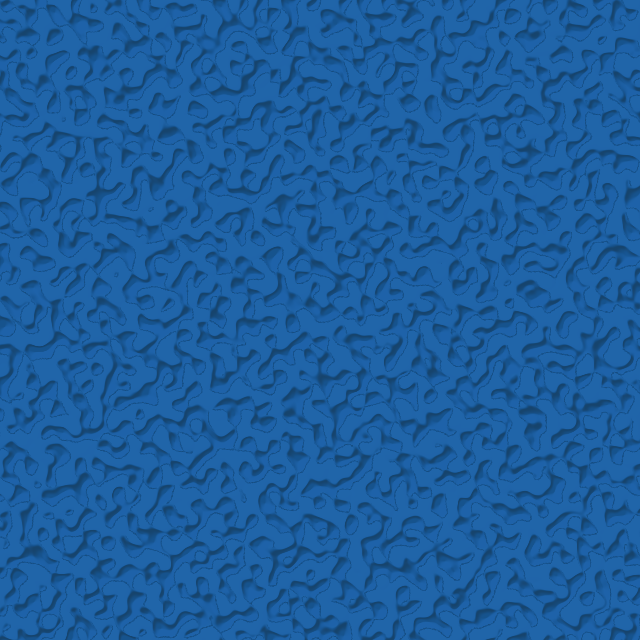
A Shadertoy shader for this texture:

```glsl
// Blue embossed plastic: flat wavy plateaus cut by softly shaded winding channels.
#define WAVES 52
#define FREQ_MIN 13.0
#define FREQ_MAX 43.0
#define CHANNEL_LEVEL 0.02
#define FLOOR_SHADE 0.26
#define WALL_SHADE 0.70
#define RIM_SHADE 0.72
#define RIM_WIDTH 0.0010
#define RIM_WOBBLE 0.0006
#define LIGHT_DIR normalize(vec2(-0.55, 0.85))

const float TAU = 6.2831853;
const vec3 PLATEAU = vec3(0.128, 0.400, 0.672);
const vec3 LIT_WALL = vec3(0.115, 0.385, 0.675);
const vec3 SHADOW = vec3(0.088, 0.330, 0.565);
const vec3 DEEP_SHADOW = vec3(0.088, 0.260, 0.415);

float hash(float n) {
    return fract(sin(n * 12.9898) * 43758.547);
}

// Layered sines, evenly spread in direction and scale: x = height, yz = gradient.
vec3 reliefField(vec2 p) {
    vec3 field = vec3(0.0);
    for (int i = 0; i < WAVES; i++) {
        float n = float(i) + 1.0;
        float angle = TAU * fract(n * 0.5698);
        float freq = TAU * mix(FREQ_MIN, FREQ_MAX, fract(n * 0.7549));
        vec2 k = freq * vec2(cos(angle), sin(angle));
        float phase = dot(k, p) + TAU * hash(n + 91.7);
        field += vec3(sin(phase), k * cos(phase));
    }
    return field * sqrt(2.0 / float(WAVES));
}

// Fine ragged offset for the rim lines
float wobble(vec2 p) {
    vec2 q = TAU * p;
    return sin(dot(q, vec2(131.0, 67.0)) + 2.0 * sin(q.y * 43.0))
         * sin(dot(q, vec2(-59.0, 117.0)) + 2.0 * sin(q.x * 37.0));
}

// Shade 0 is the plateau, 0.5 the soft shadow, 1 the deepest shadow.
vec3 shadeRamp(float shade) {
    vec3 upper = mix(PLATEAU, SHADOW, clamp(shade * 2.0, 0.0, 1.0));
    return mix(upper, DEEP_SHADOW, clamp(shade * 2.0 - 1.0, 0.0, 1.0));
}

void mainImage(out vec4 fragColor, in vec2 fragCoord) {
    vec2 uv = fragCoord / iResolution.y;
    float pixel = 1.0 / iResolution.y;

    vec3 field = reliefField(uv);
    float slope = length(field.yz);
    float depth = CHANNEL_LEVEL - field.x;
    float facing = dot(field.yz, LIGHT_DIR) / (slope + 55.0);
    float edgeDistance = depth / max(slope, 50.0) + RIM_WOBBLE * wobble(uv);

    // Channel: tinted floor, with a soft dark band below the wall turned from the light
    float channel = smoothstep(-0.1, 0.5, depth);
    float band = smoothstep(-0.12, 0.5, depth) * (1.0 - 0.6 * smoothstep(0.6, 1.9, depth));
    float away = smoothstep(-0.5, 0.55, facing);
    float shade = FLOOR_SHADE * channel * (0.4 + 0.6 * away) + WALL_SHADE * band * away;

    // Faint swell on the flat tops
    float swell = exp(-4.0 * max(-depth, 0.0)) * facing;
    shade += (1.0 - channel) * (0.04 + 0.08 * swell);

    // Crisp thin rim on the side turned to the light
    float rim = 1.0 - smoothstep(RIM_WIDTH - 0.5 * pixel, RIM_WIDTH + 0.5 * pixel, abs(edgeDistance));
    rim *= 1.0 - smoothstep(-0.25, 0.35, facing);
    rim *= 0.75 + 0.25 * wobble(uv.yx + 0.37);
    shade = mix(shade, max(shade, RIM_SHADE), rim);

    vec3 color = shadeRamp(shade);
    float lit = channel * (1.0 - away) * (1.0 - rim);
    color = mix(color, LIT_WALL, 0.5 * lit);
    fragColor = vec4(color, 1.0);
}
```
